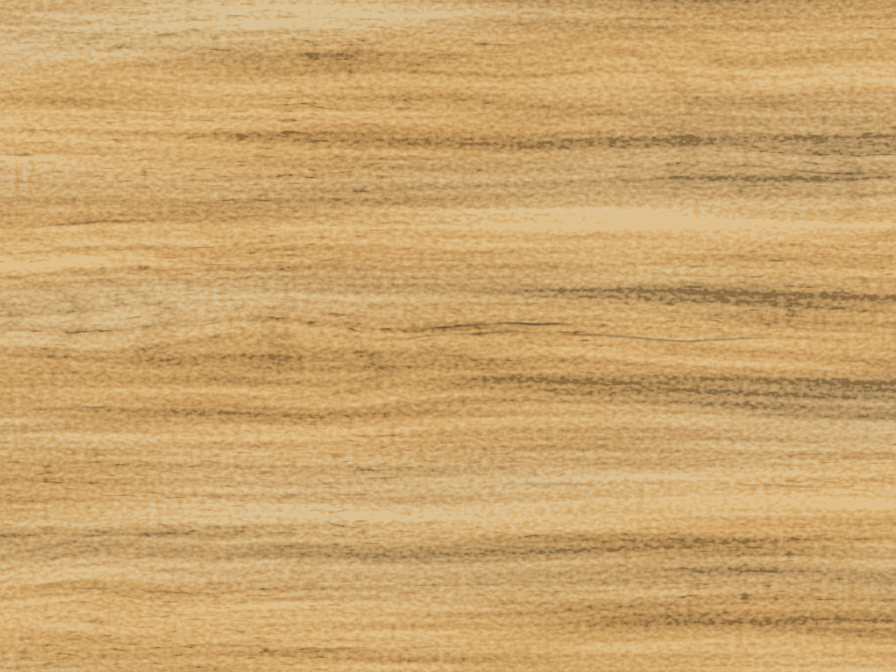
Give the GLSL for this texture, as a WebGL 1 fragment shader.

```glsl
precision highp float;
uniform vec2 u_resolution;

vec2 hash2(vec2 p) {
  vec3 q = fract(p.xyx * vec3(0.1031, 0.1030, 0.0973));
  q += dot(q, q.yzx + 33.33);
  return fract((q.xx + q.yz) * q.zy);
}

vec2 gradient(vec2 cell) {
  float angle = 6.2832 * hash2(cell + 100.0).x;
  return vec2(cos(angle), sin(angle));
}

float noise(vec2 p) {
  vec2 i = floor(p), f = p - i;
  vec2 s = f * f * f * (f * (f * 6.0 - 15.0) + 10.0);
  vec2 e = vec2(1.0, 0.0);
  return mix(
    mix(dot(gradient(i), f), dot(gradient(i + e.xy), f - e.xy), s.x),
    mix(dot(gradient(i + e.yx), f - e.yx), dot(gradient(i + e.xx), f - e.xx), s.x),
    s.y);
}

// Stacked layers of long horizontal fibres, from broad bands to thin streaks
float fibres(vec2 p) {
  return 0.50 * noise(p * vec2(0.7, 9.0) + 3.7)
       + 0.48 * noise(p * vec2(1.1, 23.0) + 17.3)
       + 0.38 * noise(p * vec2(1.9, 57.0) + 41.6)
       + 0.32 * noise(p * vec2(4.0, 125.0) + 73.1);
}

// Tapered dark veins: x is the thin core, y the soft smear around it
vec2 veins(vec2 p) {
  vec2 sum = vec2(0.0);
  for (int i = 0; i < 18; i++) {
    float id = float(i);
    vec2 place = hash2(vec2(id, 7.0));
    vec2 shape = hash2(vec2(id, 29.0));
    float along = (p.x - place.x * 1.6 + 0.4) / (0.25 + 0.65 * shape.x);
    float taper = smoothstep(0.0, 0.35, along) * smoothstep(1.0, 0.6, along);
    float bend = 0.022 * noise(vec2(p.x * 2.5, id * 5.3 + 0.5))
               + 0.004 * noise(vec2(p.x * 11.0, id * 3.1 + 0.5));
    float d = p.y - (id + place.y) / 18.0 - bend - 0.02 * (shape.y - 0.5) * along;
    float broken = smoothstep(-0.25, 0.25, noise(vec2(p.x * 9.0, p.y * 60.0 + id)));
    float strength = taper * (0.2 + 0.8 * shape.y * shape.y);
    sum.x += strength * broken * exp(-d * d / 0.000004);
    sum.y += strength * exp(-abs(d) / (d > 0.0 ? 0.005 : 0.012));
  }
  return min(sum, 1.0);
}

vec3 woodColor(float tone) {
  vec3 c = mix(vec3(0.56, 0.42, 0.24), vec3(0.71, 0.55, 0.33), smoothstep(0.0, 0.25, tone));
  c = mix(c, vec3(0.80, 0.62, 0.38), smoothstep(0.22, 0.50, tone));
  c = mix(c, vec3(0.85, 0.69, 0.45), smoothstep(0.45, 0.75, tone));
  return mix(c, vec3(0.88, 0.75, 0.54), smoothstep(0.70, 1.0, tone));
}

void main() {
  vec2 p = gl_FragCoord.xy / u_resolution.y;

  // Gentle drift of the fibres, stronger inside a few figured zones
  float figured = smoothstep(0.0, 0.35, noise(p * vec2(0.9, 4.5) + 8.4));
  vec2 q = p;
  q.y += 0.022 * noise(p * vec2(1.3, 2.5) + 5.2)
       + 0.030 * figured * noise(p * vec2(3.2, 7.0) + 12.8)
       + 0.0015 * noise(p * vec2(24.0, 30.0));

  float tone = 0.64 + fibres(q);

  // Curved growth rings in the figured zones
  float rings = sin(45.0 * noise(q * vec2(1.4, 5.5) + 21.9) + 90.0 * q.y);
  tone -= 0.13 * figured * smoothstep(0.3, 1.0, rings);

  // Fine grain and short dark pores
  float grain = noise(p * vec2(95.0, 180.0)) + 0.6 * noise(p * vec2(170.0, 230.0) + 50.0);
  float poreZone = smoothstep(-0.2, 0.3, noise(p * vec2(1.5, 11.0) + 31.0));
  float pores = smoothstep(0.22, 0.5, noise(q * vec2(28.0, 165.0) + 9.5));
  tone += 0.38 * grain - 0.35 * pores * poreZone;

  vec2 vein = veins(q);
  float streak = 0.6 + 0.9 * noise(q * vec2(7.0, 140.0) + 60.0);
  tone -= 0.42 * vein.y * streak;

  // Greyish sapwood tint over the golden base
  float grey = smoothstep(-0.15, 0.3, noise(q * vec2(0.8, 7.0) + 90.3) + 0.4 * grain);
  vec3 color = woodColor(tone) + grey * vec3(-0.025, 0.01, 0.045);
  color *= 1.0 - 0.48 * vein.x;
  gl_FragColor = vec4(color, 1.0);
}
```
